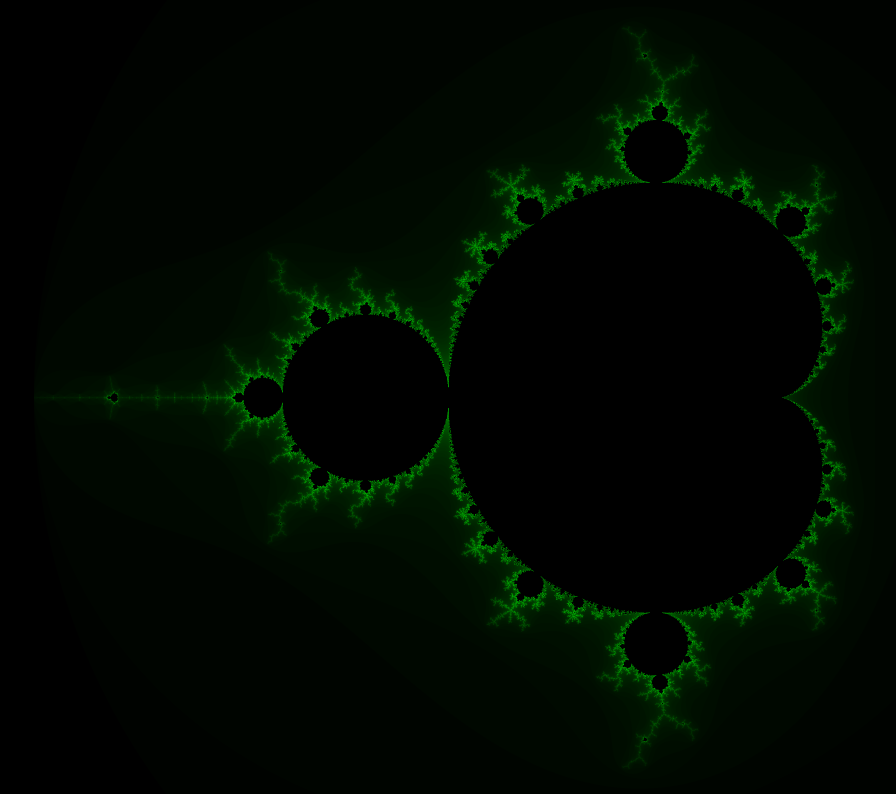
Write a Shadertoy shader that draws this background.

```glsl
// Mandelbrot set in black, ringed by a green filigree on a near-black field.
// Each point iterates z = z*z + c; its escape count sets the green level,
// and a small grid of samples per pixel smooths the fine edges.

const vec2 VIEW_MIN = vec2(-2.102, -1.198);   // lower left of the complex plane
const vec2 VIEW_MAX = vec2(0.598, 1.202);     // upper right of the complex plane
const int MAX_STEPS = 100;                    // orbits lasting this long stay black
const float ESCAPE_RADIUS = 2.0;
const int GRID = 3;                           // samples per pixel side
const vec3 GLOW = vec3(0.0, 1.0, 0.0);        // colour of the slowest escape

// True inside the main cardioid or the disc to its left, which never escape.
bool inMainBody(vec2 c) {
    float y2 = c.y * c.y;
    float fromCusp = c.x - 0.25;
    float q = fromCusp * fromCusp + y2;
    bool inCardioid = q * (q + fromCusp) < 0.25 * y2;
    bool inDisc = (c.x + 1.0) * (c.x + 1.0) + y2 < 0.0625;
    return inCardioid || inDisc;
}

// Escape count scaled to 0..1, or zero for points that stay bounded.
float escapeLevel(vec2 c) {
    if (inMainBody(c)) return 0.0;
    vec2 z = c;
    for (int i = 0; i < MAX_STEPS; i++) {
        if (dot(z, z) > ESCAPE_RADIUS * ESCAPE_RADIUS)
            return float(i) / float(MAX_STEPS);
        z = vec2(z.x * z.x - z.y * z.y, 2.0 * z.x * z.y) + c;
    }
    return 0.0;
}

void mainImage(out vec4 fragColor, in vec2 fragCoord) {
    // Average a regular grid of samples across the pixel.
    float level = 0.0;
    for (int j = 0; j < GRID; j++) {
        for (int i = 0; i < GRID; i++) {
            vec2 offset = (vec2(i, j) + 0.5) / float(GRID) - 0.5;
            vec2 uv = (fragCoord + offset) / iResolution.xy;
            level += escapeLevel(mix(VIEW_MIN, VIEW_MAX, uv));
        }
    }
    level /= float(GRID * GRID);

    fragColor = vec4(GLOW * level, 1.0);
}
```
